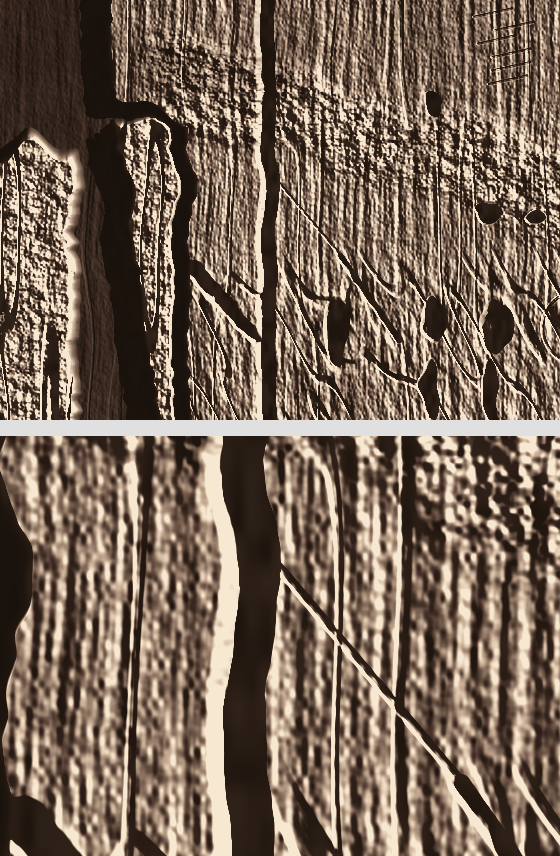
Top: the whole. Bottom: its middle third, enlarged.
Give the GLSL for this texture, as a WebGL 2 fragment shader.

```glsl
#version 300 es
precision highp float;
uniform vec2 u_resolution;
out vec4 fragColor;

const vec2 LIGHT_DIR = vec2(0.87, 0.49);
const float LIGHT_SLOPE = 0.5;
const vec3 WOOD[6] = vec3[6](
  vec3(0.13, 0.09, 0.06), vec3(0.30, 0.22, 0.18), vec3(0.46, 0.37, 0.31),
  vec3(0.64, 0.54, 0.46), vec3(0.81, 0.71, 0.61), vec3(0.97, 0.91, 0.82));
// Hollows: centre, then half size
const vec4 HOLES[8] = vec4[8](
  vec4(0.80, 0.21, 0.028, 0.080), vec4(1.03, 0.24, 0.028, 0.050),
  vec4(1.185, 0.22, 0.042, 0.060), vec4(1.165, 0.495, 0.030, 0.024),
  vec4(1.17, 0.06, 0.018, 0.080), vec4(1.02, 0.07, 0.020, 0.070),
  vec4(1.035, 0.75, 0.024, 0.035), vec4(1.275, 0.485, 0.026, 0.020));

float hash(vec2 p) {
  vec3 q = fract(vec3(p.xyx) * 0.1031);
  q += dot(q, q.yzx + 33.33);
  return fract((q.x + q.y) * q.z);
}

float noise(vec2 p) {
  vec2 i = floor(p), f = fract(p);
  f = f * f * (3.0 - 2.0 * f);
  return mix(mix(hash(i), hash(i + vec2(1, 0)), f.x),
             mix(hash(i + vec2(0, 1)), hash(i + vec2(1, 1)), f.x), f.y);
}

float fbm(vec2 p) {
  return 0.55 * noise(p) + 0.3 * noise(p * 2.1 + 7.3) + 0.15 * noise(p * 4.3 + 3.1);
}

float segment(vec2 p, vec2 a, vec2 b) {
  vec2 pa = p - a, ba = b - a;
  return length(pa - ba * clamp(dot(pa, ba) / dot(ba, ba), 0.0, 1.0));
}

float groove(float d, float width) { return 1.0 - smoothstep(0.3 * width, width, d); }

float split(vec2 p) { return groove(abs(noise(p) - 0.5), 0.08); }

float raggedness(vec2 p) {
  return 0.025 * (noise(vec2(3.0, p.y * 9.0)) - 0.5)
       + 0.012 * (noise(vec2(p.x * 6.0, p.y * 45.0)) - 0.5);
}

// x: raised timber, y: weathered post and splintered strip
vec2 timber(vec2 p, float ragged) {
  float x = p.x + ragged;
  float y = p.y + 0.08 * (noise(vec2(p.x * 14.0, 1.0)) - 0.5);
  float post = (1.0 - smoothstep(0.163, 0.194, x)) * (1.0 - smoothstep(0.64, 0.67, y));
  float stripLeft = 0.38 - 0.14 * p.y;
  float strip = smoothstep(stripLeft - 0.006, stripLeft + 0.006, x)
              * (1.0 - smoothstep(0.410, 0.424, x)) * (1.0 - smoothstep(0.71, 0.73, y));
  float panelLeft = mix(0.45, 0.27, smoothstep(0.72, 0.78, y));
  float panel = smoothstep(panelLeft - 0.006, panelLeft + 0.006, x);
  float worn = max(post, strip);
  return vec2(max(panel, worn), worn);
}

float crumbleBand(vec2 p) {
  float axis = 0.8 - 0.29 * (p.x - 0.45) + 0.08 * (noise(p * 7.0) - 0.5);
  return (1.0 - smoothstep(0.05, 0.13, abs(p.y - axis))) * smoothstep(0.3, 0.42, p.x);
}

float scratches(vec2 p) {
  float cut = 0.005 * groove(segment(p, vec2(0.66, 0.57), vec2(0.83, 0.37)), 0.004);
  cut += 0.016 * groove(segment(p, vec2(0.81, 0.39), vec2(0.95, 0.19)), 0.009);
  cut += 0.005 * groove(abs(length(p - vec2(1.38, 0.22)) - 0.088), 0.005);
  for (int i = 0; i < 6; i++) {
    float k = float(i);
    vec2 a = vec2(1.04 + 0.14 * hash(vec2(k, 2.0)), 0.80 + 0.032 * k);
    cut += 0.005 * groove(segment(p, a, a + vec2(0.09, 0.02)), 0.004);
  }
  return cut;
}

float height(vec2 p) {
  float ragged = raggedness(p);
  vec2 wood = timber(p, ragged);
  float crumble = crumbleBand(p);
  vec2 g = p + vec2(0.02 * noise(p * 5.0), 0.0);

  // Fine vertical grain and crumbled wood
  float h = 0.006 * noise(g * vec2(85.0, 6.0)) + 0.0028 * noise(g * vec2(170.0, 22.0));
  h += 0.0022 * noise(p * vec2(210.0, 130.0));
  h += (0.005 + 0.024 * crumble + 0.018 * wood.y) * fbm(p * vec2(38.0, 46.0));

  // Long splits along the grain and slanted splinters
  float low = (1.0 - smoothstep(0.28, 0.44, p.y)) * smoothstep(0.43, 0.5, p.x);
  h -= (0.004 + 0.022 * wood.y) * split(g * vec2(24.0, 2.2));
  h -= 0.012 * low * split(vec2((p.x + 0.5 * p.y) * 22.0, p.y * 5.0));
  h += 0.014 * low * fbm(vec2((p.x + 0.3 * p.y) * 34.0, p.y * 12.0));
  h -= scratches(p);

  // Seam, slanting gouge and hollows
  float x = p.x + 0.5 * ragged;
  h -= 0.045 * smoothstep(0.612, 0.638, x) * (1.0 - smoothstep(0.653, 0.660, x));
  h -= 0.035 * groove(segment(p, vec2(0.46, 0.36), vec2(0.61, 0.19)) + ragged, 0.024);
  vec2 bent = p + 0.022 * (vec2(noise(p * 24.0), noise(p * 24.0 + 9.0)) - 0.5);
  for (int i = 0; i < 8; i++) {
    float d = length((bent - HOLES[i].xy) / HOLES[i].zw);
    h -= 0.05 * (1.0 - smoothstep(0.75, 1.1, d));
  }
  return 0.08 * wood.x + h * mix(0.4, 1.0, wood.x);
}

float sunlight(vec2 p, float h) {
  float lit = 1.0, t = 0.004;
  for (int i = 0; i < 9; i++) {
    float rise = height(p + LIGHT_DIR * t) - h - t * LIGHT_SLOPE;
    lit = min(lit, 1.0 - smoothstep(0.0, 0.004, rise));
    t *= 1.45;
  }
  return lit;
}

vec3 woodColor(float tone) {
  float f = clamp(tone, 0.0, 1.0) * 5.0;
  int i = min(int(f), 4);
  return mix(WOOD[i], WOOD[i + 1], f - float(i)) * mix(0.5, 1.0, smoothstep(-0.12, 0.04, tone));
}

void main() {
  vec2 p = gl_FragCoord.xy / u_resolution.y;
  float h = height(p), reach = 0.0022;

  // Low sun from the right
  vec2 grad = vec2(height(p + vec2(reach, 0.0)), height(p + vec2(0.0, reach))) - h;
  vec3 normal = normalize(vec3(-grad / reach, 1.0));
  float facing = max(dot(normal, normalize(vec3(LIGHT_DIR, LIGHT_SLOPE))), 0.0);

  // Stained wood, darker in the recess
  vec2 wood = timber(p, raggedness(p));
  float albedo = 0.75 + 0.5 * fbm(p * 6.0) + 0.2 * wood.y;
  albedo *= mix(0.3, 1.0, wood.x) * mix(1.0, 0.85, smoothstep(0.6, 1.0, p.y));
  float ambient = 0.05 + 0.07 * noise(p * vec2(90.0, 40.0));
  float tone = (1.3 * pow(facing, 1.4) * sunlight(p, h) + ambient) * albedo - 0.06;
  fragColor = vec4(woodColor(tone), 1.0);
}
```
